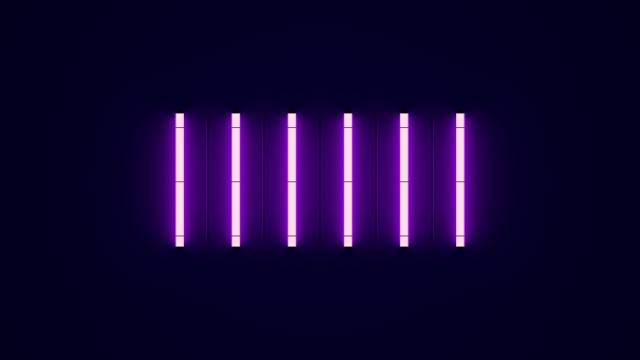
Write a WebGL 1 fragment shader that draws this background.

```glsl
precision highp float;
// Six upright neon tubes casting violet light on a dark panelled wall.
uniform vec2 u_resolution;

const float SPACING = 0.1558;
const float HALF_LENGTH = 0.185;

// Antialiased coverage of an axis-aligned box.
float box(vec2 p, vec2 halfSize) {
  float px = 1.0 / u_resolution.y;
  vec2 c = clamp((halfSize - abs(p)) / px + 0.5, 0.0, 1.0);
  vec2 limit = min(2.0 * halfSize / px, vec2(1.0));
  return min(c.x, limit.x) * min(c.y, limit.y);
}

// Light a tube throws on the wall; its ends leave dark wedges.
float tubeGlow(vec2 p) {
  float d = abs(p.x) + 0.0005;
  float above = HALF_LENGTH - p.y;
  float below = HALF_LENGTH + p.y;
  float facing = 0.5 * (above / length(vec2(d, above)) + below / length(vec2(d, below)));
  float falloff = 0.45 * exp(-d / 0.018) + 0.30 * exp(-d / 0.075);
  return falloff * facing * facing;
}

void main() {
  vec2 p = (gl_FragCoord.xy - 0.5 * u_resolution) / u_resolution.y;

  // Wall with a slight vignette
  vec3 color = mix(vec3(0.006, 0.0, 0.145), vec3(0.0, 0.0, 0.115), smoothstep(0.3, 1.0, length(p)));

  // Summed glow of all tubes
  float glow = 0.0;
  for (int i = 0; i < 6; i++) {
    glow += tubeGlow(p - vec2((float(i) - 2.5) * SPACING, 0.0));
  }
  color += vec3(1.0, 0.015 + 0.06 * glow, 1.22) * glow;

  // Panel seams: a dark groove with a lit outer edge
  for (int i = 0; i < 5; i++) {
    float k = float(i) - 2.0;
    vec2 q = p - vec2(k * SPACING, 0.006);
    float groove = box(q, vec2(0.0018, 0.212));
    color = mix(color, vec3(0.05, 0.0, 0.14), 0.75 * groove);
    float rim = box(q - vec2(0.003 * sign(k), 0.0), vec2(0.0012, 0.212));
    color += vec3(0.15, 0.01, 0.22) * rim * min(abs(k), 1.0) * smoothstep(0.0, 0.2, glow);
  }

  // Tubes, end caps and joints
  for (int i = 0; i < 6; i++) {
    vec2 q = p - vec2((float(i) - 2.5) * SPACING, 0.0);
    float caps = box(q, vec2(0.009, HALF_LENGTH + 0.009));
    color = mix(color, vec3(0.015, 0.0, 0.04), caps);

    vec3 glass = mix(vec3(1.0, 0.87, 0.92), vec3(0.94, 0.57, 0.91), smoothstep(0.006, 0.0125, abs(q.x)));
    for (int j = 0; j < 3; j++) {
      float jointY = -0.005 + 0.1505 * (float(j) - 1.0);
      float joint = box(q - vec2(0.0, jointY), vec2(0.02, 0.0013));
      glass = mix(glass, vec3(0.30, 0.16, 0.32), 0.8 * joint);
    }
    color = mix(color, glass, box(q, vec2(0.0118, HALF_LENGTH)));
  }

  gl_FragColor = vec4(clamp(color, 0.0, 1.0), 1.0);
}
```
